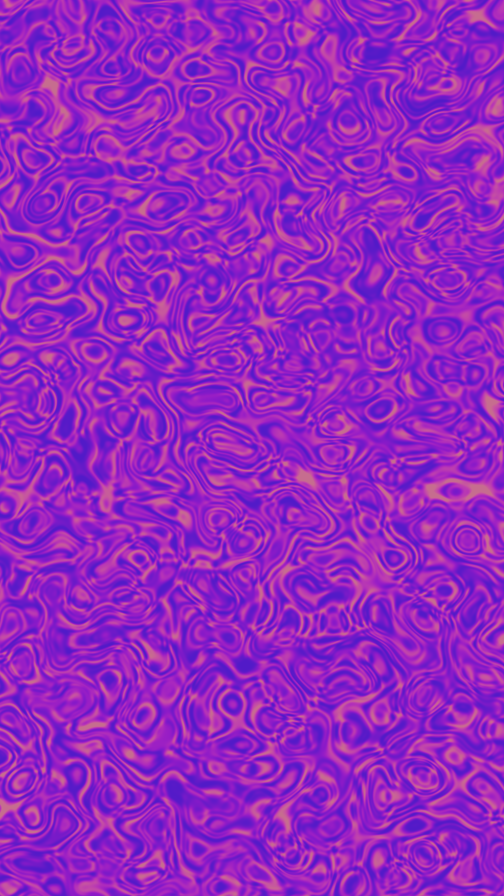
Reproduce this texture procedurally as a WebGL 1 fragment shader.

```glsl
precision highp float;
// Fine marbled swirls in violet, magenta and salmon.
// Gradient noise is looked up at points strongly displaced by two other
// noise fields, which folds it into rings, streaks and dots.

uniform vec2 u_resolution;

// Unit gradient at a lattice point
vec2 latticeGradient(vec2 cell) {
  vec2 h = fract(cell * vec2(0.1031, 0.1137));
  h += dot(h, h.yx + 33.33);
  float angle = 6.28318 * fract((h.x + h.y) * h.x * 7.31);
  return vec2(cos(angle), sin(angle));
}

float gradientNoise(vec2 p) {
  vec2 cell = floor(p);
  vec2 f = p - cell;
  vec2 fade = f * f * f * (f * (f * 6.0 - 15.0) + 10.0);
  float a = dot(latticeGradient(cell), f);
  float b = dot(latticeGradient(cell + vec2(1.0, 0.0)), f - vec2(1.0, 0.0));
  float c = dot(latticeGradient(cell + vec2(0.0, 1.0)), f - vec2(0.0, 1.0));
  float d = dot(latticeGradient(cell + vec2(1.0, 1.0)), f - vec2(1.0, 1.0));
  return mix(mix(a, b, fade.x), mix(c, d, fade.x), fade.y);
}

// The stronger first field makes rings, the weaker second breaks them up
float swirls(vec2 uv) {
  vec2 p = uv * vec2(11.3, 12.7) + 20.0;
  vec2 warp = vec2(gradientNoise(p), gradientNoise(p + vec2(51.4, 37.6)));
  return gradientNoise(p + warp * vec2(9.0, 5.0) + vec2(83.3, 115.7));
}

// Indigo through magenta to salmon, for a tone in standard deviations
vec3 palette(float tone) {
  float phase = 0.65 * clamp(tone, -2.4, 2.4);
  float lift = 0.25 * (1.0 - cos(max(phase + 0.33, 0.0)));
  float red = 0.55 + 0.23 * sin(phase + 0.15);
  return vec3(red, 0.10 + lift, 0.785 - 0.68 * lift);
}

void main() {
  // Average a 2 by 2 grid inside the pixel for smooth edges
  vec3 color = vec3(0.0);
  for (int i = 0; i < 4; i++) {
    float k = float(i);
    vec2 offset = vec2(mod(k, 2.0), floor(k / 2.0)) * 0.5 - 0.25;
    vec2 uv = (gl_FragCoord.xy + offset) / u_resolution.x;
    color += palette(swirls(uv) / 0.21);
  }
  gl_FragColor = vec4(color / 4.0, 1.0);
}
```
